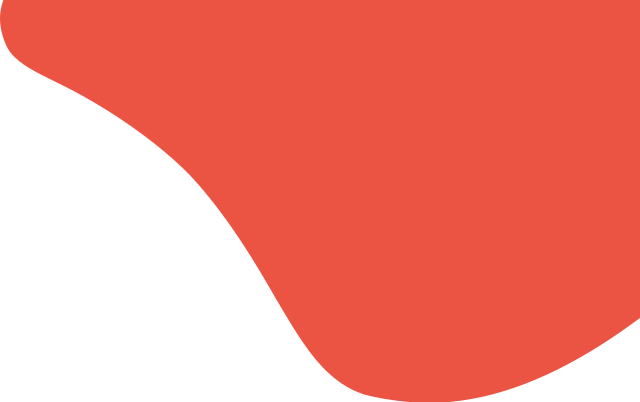
Give the GLSL for this background, as a WebGL 2 fragment shader.

```glsl
#version 300 es
precision highp float;

uniform vec2 u_resolution;
out vec4 outColor;

const vec2 CANVAS = vec2(7.68, 4.83);
const vec3 CORAL = vec3(0.921, 0.325, 0.257);
const vec3 WHITE = vec3(1.0);
const int STEPS = 20;

vec2 cubic(vec2 a, vec2 b, vec2 c, vec2 d, float t) {
    float s = 1.0 - t;
    return s * s * s * a + 3.0 * s * t * (s * b + t * c) + t * t * t * d;
}

float segmentDistance(vec2 p, vec2 a, vec2 b) {
    vec2 ab = b - a;
    float t = clamp(dot(p - a, ab) / dot(ab, ab), 0.0, 1.0);
    return length(p - a - t * ab);
}

// True when a ray along +y from p meets the segment
bool crosses(vec2 p, vec2 a, vec2 b) {
    if ((a.x > p.x) == (b.x > p.x)) return false;
    return mix(a.y, b.y, (p.x - a.x) / (b.x - a.x)) > p.y;
}

// Adds one curve to the outline: x = nearest distance, y = side (-1 inside)
vec2 addCurve(vec2 field, vec2 p, vec2 a, vec2 b, vec2 c, vec2 d) {
    vec2 from = a;
    for (int i = 1; i <= STEPS; i++) {
        vec2 to = cubic(a, b, c, d, float(i) / float(STEPS));
        field.x = min(field.x, segmentDistance(p, from, to));
        if (crosses(p, from, to)) field.y = -field.y;
        from = to;
    }
    return field;
}

// Signed distance to the wave, with y running down from the top edge
float waveDistance(vec2 p) {
    vec2 shoulder = vec2(0.15, 0.66);
    vec2 slope = vec2(0.70, 1.00);
    vec2 bend = vec2(2.40, 2.24);
    vec2 drop = vec2(3.30, 3.57);
    vec2 heel = vec2(4.37, 4.74);
    vec2 base = vec2(5.15, 4.84);
    vec2 tip = vec2(0.0, 0.22);

    vec2 f = vec2(100.0, 1.0);
    // Rounded left end
    f = addCurve(f, p, vec2(0.10, -0.15), vec2(0.04, -0.02), vec2(0.0, 0.10), tip);
    f = addCurve(f, p, tip, vec2(0.0, 0.40), vec2(0.08, 0.59), shoulder);
    f = addCurve(f, p, shoulder, vec2(0.28, 0.80), vec2(0.48, 0.89), slope);
    // Long descent
    f = addCurve(f, p, slope, vec2(1.34, 1.31), vec2(2.04, 1.81), bend);
    f = addCurve(f, p, bend, vec2(2.77, 2.67), vec2(3.06, 3.15), drop);
    f = addCurve(f, p, drop, vec2(3.62, 4.11), vec2(3.88, 4.58), heel);
    // Bowl rising to the right edge
    f = addCurve(f, p, heel, vec2(4.60, 4.80), vec2(4.90, 4.84), base);
    f = addCurve(f, p, base, vec2(6.00, 4.84), vec2(6.85, 4.44), vec2(7.68, 3.82));
    return f.x * f.y;
}

void main() {
    vec2 uv = gl_FragCoord.xy / u_resolution;
    vec2 p = vec2(uv.x, 1.0 - uv.y) * CANVAS;
    float pixel = CANVAS.y / u_resolution.y;
    float coverage = clamp(0.5 - waveDistance(p) / pixel, 0.0, 1.0);
    outColor = vec4(mix(WHITE, CORAL, coverage), 1.0);
}
```
